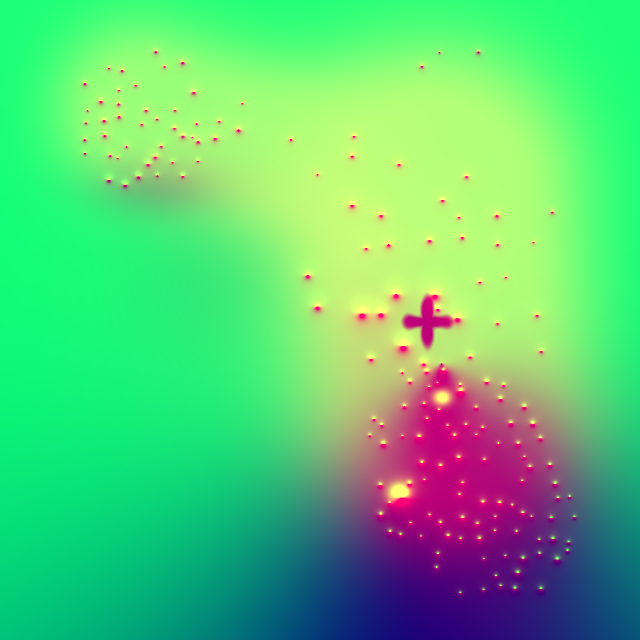
Give the GLSL for this background, as a three.js fragment shader.

```glsl
// Field of scattered charges over a green ground: a warm band and a magenta plume.
// Red holds field strength, green holds upward lift, blue stays constant.
// Soft capsules and an angular fan set the ground; jittered grids place the charges.

varying vec2 vUv;

const float BLUE = 0.47;
const float WARMTH = 0.60;          // red gained inside the warm bands
const float FINE_CELLS = 34.0;      // grid of the dense clusters
const float COARSE_CELLS = 17.0;    // grid of the sparse middle
const float FINE_SIZE = 0.0029;
const float COARSE_SIZE = 0.0032;
const float COARSE_GROWTH = 0.0042; // extra size near the swell
const vec2 SWELL = vec2(0.61, 0.50);
const vec2 APEX = vec2(0.690, 0.433);
const vec2 FAN_WIDTH = vec2(0.84, 0.98); // plume half angle, left and right
const vec2 STAR = vec2(0.667, 0.497);
const vec2 UPPER_SPARK = vec2(0.691, 0.379);
const vec2 LOWER_SPARK = vec2(0.628, 0.223);
const vec2 CLUSTER = vec2(0.228, 0.811);
const vec2 BODY = vec2(0.735, 0.245);

vec3 hash3(vec2 p) {
  vec3 q = vec3(dot(p, vec2(127.1, 311.7)),
                dot(p, vec2(269.5, 183.3)),
                dot(p, vec2(419.2, 371.9)));
  return fract(sin(q) * 43758.5);
}

float bell(vec2 p, vec2 center, vec2 radius) {
  vec2 d = (p - center) / radius;
  return exp(-dot(d, d));
}

float segmentDistance(vec2 p, vec2 a, vec2 b) {
  vec2 ab = b - a;
  return length(p - a - ab * clamp(dot(p - a, ab) / dot(ab, ab), 0.0, 1.0));
}

float capsuleGlow(vec2 p, vec2 a, vec2 b, float radius, float falloff) {
  float d = max(segmentDistance(p, a, b) - radius, 0.0) / falloff;
  return exp(-d * d);
}

float inEllipse(vec2 p, vec2 center, vec2 radius) {
  return 1.0 - step(1.0, length((p - center) / radius));
}

// Strength and lift around one charge: bright above, dark below
vec2 charge(vec2 d, float size) {
  float w = size * size / (dot(d, d) + size * size);
  float up = d.y / (length(d) + 0.15 * size);
  return vec2(0.45 * w, 2.6 * w * sqrt(w) * up);
}

float denseArea(vec2 p) {
  vec2 leaning = vec2(p.x + 0.25 * (p.y - BODY.y), p.y);
  float area = inEllipse(p, CLUSTER, vec2(0.124, 0.111));
  area = max(area, inEllipse(leaning, BODY, vec2(0.165, 0.190)));
  return max(area, 0.6 * inEllipse(p, vec2(0.712, 0.895), vec2(0.062, 0.050)));
}

float sparseArea(vec2 p) {
  float bridge = 1.0 - step(0.06, segmentDistance(p, vec2(0.36, 0.79), vec2(0.60, 0.72)));
  return max(bridge, inEllipse(p, vec2(0.69, 0.575), vec2(0.21, 0.195)));
}

// Sum of the charges in the neighbouring cells of a jittered grid
vec2 scatter(vec2 p, float cells, bool dense) {
  vec2 sum = vec2(0.0);
  vec2 home = floor(p * cells);
  for (int j = -1; j <= 1; j++) {
    for (int i = -1; i <= 1; i++) {
      vec2 cell = home + vec2(float(i), float(j));
      vec3 h = hash3(cell + cells);
      vec2 center = (cell + 0.12 + 0.76 * h.xy) / cells;
      float area = dense ? denseArea(center) : sparseArea(center);
      float size = dense ? FINE_SIZE
        : COARSE_SIZE + COARSE_GROWTH * bell(center, SWELL, vec2(0.13));
      size *= 0.55 + 0.7 * fract(h.z * 7.3);
      vec2 d = p - center;
      float fade = 1.0 - smoothstep(0.45, 1.0, length(d) * cells);
      sum += charge(d, size) * fade * step(h.z, 0.85 * area);
    }
  }
  return sum;
}

// Smooth strength and lift without the charges
vec2 ground(vec2 p) {
  float band = capsuleGlow(p, vec2(0.221, 0.831), vec2(0.495, 0.753), 0.059, 0.091);
  float trunk = capsuleGlow(p, vec2(0.677, 0.700), vec2(0.703, 0.362), 0.130, 0.124);
  float strength = 0.11 * p.y + WARMTH * (1.0 - (1.0 - 0.8 * band) * (1.0 - trunk));
  strength += 0.15 * bell(p, vec2(0.43, 0.544), vec2(0.26));
  strength += 0.16 * bell(p, vec2(0.77, 0.036), vec2(0.17));
  strength += 0.08 * bell(p, vec2(0.69, 0.34), vec2(0.08, 0.12));

  vec2 d = p - APEX;
  float angle = atan(d.x, -d.y);
  float fan = angle / mix(FAN_WIDTH.x, FAN_WIDTH.y, smoothstep(-0.3, 0.3, angle));
  float lift = 1.0 - exp(-fan * fan);
  lift *= 1.0 - 0.85 * bell(p, vec2(0.781, 0.206), vec2(0.10, 0.15));
  lift -= 0.24 * bell(p, vec2(0.247, 0.707), vec2(0.10, 0.045));
  lift -= 0.08 * bell(p, vec2(0.33, 0.57), vec2(0.14));
  lift -= 0.14 * bell(p, vec2(0.60, 0.45), vec2(0.10));
  return vec2(strength, lift);
}

void main() {
  vec2 p = vUv;
  vec2 field = ground(p);

  // Four-pointed dark star above the plume
  vec2 d = p - STAR;
  float rim = 0.025 + 0.011 * cos(4.0 * atan(d.y, d.x)) + 0.004 * sin(p.x * 190.0);
  float star = 1.0 - smoothstep(-0.009, 0.010, length(d) - rim);
  field = mix(field, vec2(0.73, 0.0), star);

  // Charges and the two bright sparks
  field += scatter(p, FINE_CELLS, true) + scatter(p, COARSE_CELLS, false);
  field += charge(p - LOWER_SPARK, 0.014);
  field += vec2(0.35, 1.3) * bell(p, UPPER_SPARK, vec2(0.014, 0.012));
  field += vec2(0.30, 0.9) * bell(p, LOWER_SPARK + vec2(-0.006, 0.004), vec2(0.016));

  gl_FragColor = vec4(clamp(field, 0.0, 1.0), BLUE, 1.0);
}
```
